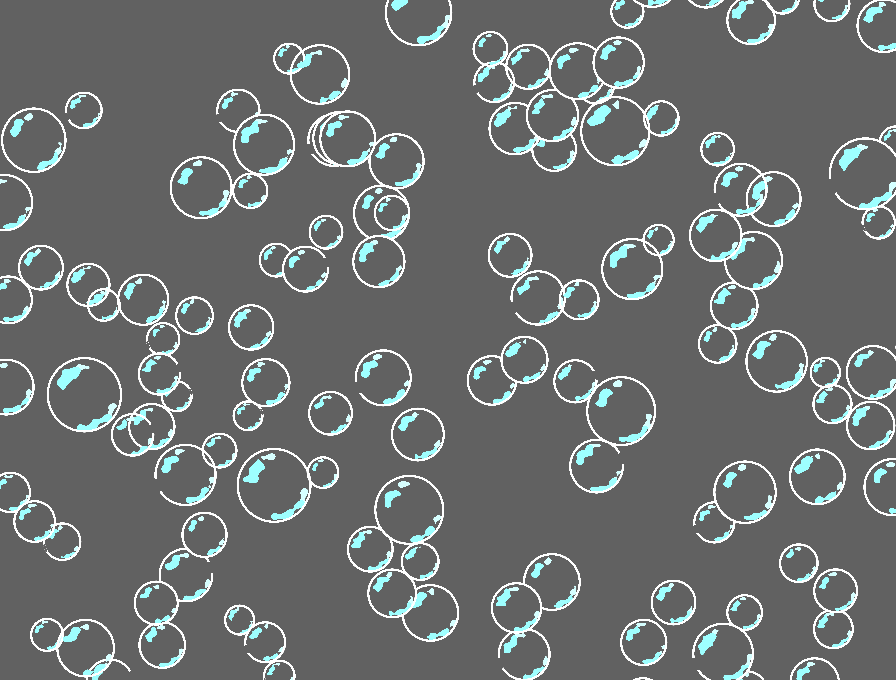
Give the GLSL for this pattern, as a WebGL 1 fragment shader.

```glsl
precision highp float;

// Glossy outlined bubbles scattered on flat grey, alone or in small clusters.
// Each grid cell holds a main bubble and up to two companions beside it;
// every bubble has a thin crisp rim and ragged cyan glints at two sides.

uniform vec2 u_resolution;

const vec3 GREY = vec3(0.38);
const vec3 WHITE = vec3(1.0);
const vec3 CYAN = vec3(0.62, 1.0, 1.0);
const vec3 PALE_CYAN = vec3(0.84, 1.0, 1.0);
const float CELL = 0.17;

float hash(vec2 cell, float seed) {
  vec3 v = fract(vec3(cell.xyx + seed * 7.31) * vec3(0.1031, 0.1030, 0.0973));
  v += dot(v, v.yzx + 33.33);
  return fract((v.x + v.y) * v.z);
}

vec2 direction(float angle) {
  return vec2(cos(angle), sin(angle));
}

// Distance to a round-capped arc centred on the given angle
float arcDistance(vec2 p, float angle, float halfSpan, float radius, float halfWidth) {
  vec2 axis = direction(angle);
  p = vec2(dot(p, axis), abs(dot(p, vec2(-axis.y, axis.x))));
  float d = atan(p.y, p.x) < halfSpan
    ? abs(length(p) - radius)
    : length(p - radius * direction(halfSpan));
  return d - halfWidth;
}

// Crisp coverage of a signed distance in canvas heights
float cover(float d) {
  float edge = 0.04 / u_resolution.y;
  return 1.0 - smoothstep(-edge, edge, d);
}

vec3 drawBubble(vec3 color, vec2 p, float r, vec2 cell, float seed) {
  float rimDistance = length(p) - r;
  if (rimDistance > 0.01) return color;

  // About half of the bubbles hide what lies behind them
  if (hash(cell, seed + 1.0) < 0.5) color = mix(color, GREY, cover(rimDistance));

  // Ragged glints, in units of the bubble radius
  vec2 q = p / r;
  float tilt = 0.24 * (hash(cell, seed + 2.0) - 0.5);
  float size = mix(0.85, 1.25, hash(cell, seed + 3.0));
  float phase = 6.283 * hash(cell, seed + 9.0);
  float ragged = 0.035 * (sin(15.0 * q.x + phase) + sin(19.0 * q.y - 2.0 * phase));
  float upper = arcDistance(q, 2.45 + tilt, 0.29 * size, 0.67, 0.14 * size);
  float top = arcDistance(q, 1.72 + tilt, 0.13, 0.78, 0.07);
  float lower = arcDistance(q, -1.12 + tilt, 0.40 * size, 0.87, 0.09);
  float side = arcDistance(q, -0.38 + tilt, 0.14, 0.87, 0.07);
  color = mix(color, PALE_CYAN, cover((min(top, side) + ragged) * r));
  color = mix(color, CYAN, cover((min(upper, lower) + ragged) * r));

  // Rim, broken on one side of some bubbles
  float gapSide = hash(cell, seed + 4.0) < 0.6 ? 3.5 : 0.3;
  float gap = arcDistance(q, gapSide, 0.16, 1.0, 0.06);
  float broken = step(hash(cell, seed + 5.0), 0.22);
  float rim = cover(abs(rimDistance) - 0.00165) * (1.0 - broken * cover(gap * r));
  return mix(color, WHITE, rim);
}

void main() {
  vec2 p = gl_FragCoord.xy / u_resolution.y;
  vec2 home = floor(p / CELL);
  vec3 color = GREY;

  for (int y = -1; y <= 1; y++) {
    for (int x = -1; x <= 1; x++) {
      vec2 cell = home + vec2(float(x), float(y)) + 20.0;
      if (hash(cell, 1.0) > 0.82) continue;

      // Main bubble, slightly larger towards the top
      vec2 jitter = vec2(hash(cell, 2.0), hash(cell, 3.0)) - 0.5;
      vec2 center = (cell - 20.0 + 0.5 + 0.56 * jitter) * CELL;
      float mainRadius = mix(0.027, 0.053, pow(hash(cell, 4.0), 1.4));
      mainRadius += 0.006 * clamp(center.y, 0.0, 1.0);

      // Companions overlap, touch or float just clear of it
      float angle = 6.283 * hash(cell, 5.0);
      for (int i = 0; i < 2; i++) {
        float seed = 20.0 + 15.0 * float(i);
        float r = mix(0.021, 0.041, hash(cell, seed + 6.0));
        float reach = (mainRadius + r) * mix(0.78, 1.3, hash(cell, seed + 7.0));
        vec2 offset = reach * direction(angle);
        if (hash(cell, seed + 8.0) < 0.92 - 0.22 * float(i))
          color = drawBubble(color, p - center - offset, r, cell, seed);
        angle += mix(1.6, 4.6, hash(cell, 6.0));
      }
      color = drawBubble(color, p - center, mainRadius, cell, 60.0);
    }
  }
  gl_FragColor = vec4(color, 1.0);
}
```
